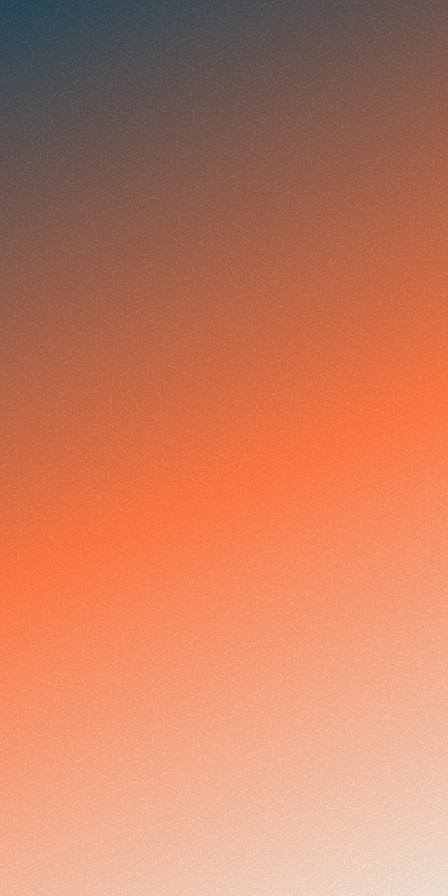
Give the GLSL for this background, as a Shadertoy shader.

```glsl
// A slanted three-colour gradient: slate blue at the upper left, a bright
// orange band across the middle and warm cream at the lower right.
// Two linear blends meet at the band; cellular noise adds a fine film grain.

const vec3 SLATE  = vec3(0.150, 0.275, 0.340);
const vec3 ORANGE = vec3(0.985, 0.462, 0.256);
const vec3 CREAM  = vec3(0.930, 0.868, 0.815);

const float BAND_POSITION = 0.537;  // where the orange peaks along the slope
const float SLOPE_SHARE   = 0.172;  // part of the progress due to x
const float GRAIN_CELLS   = 190.0;  // cells across the canvas width
const float GRAIN_AMOUNT  = 0.075;
const float GRAIN_MEAN    = 0.46;   // centres the grain around zero

vec2 hash22(vec2 cell) {
    vec3 q = fract(vec3(cell.xyx) * vec3(0.1031, 0.1030, 0.0973));
    q += dot(q, q.yzx + 33.33);
    return fract((q.xx + q.yz) * q.zy);
}

// Distance to the nearest of the randomly placed cell points
float cellularNoise(vec2 p) {
    vec2 cell = floor(p);
    vec2 local = fract(p);
    float nearest = 2.0;
    for (int y = -1; y <= 1; y++) {
        for (int x = -1; x <= 1; x++) {
            vec2 offset = vec2(x, y);
            vec2 delta = offset + hash22(cell + offset) - local;
            nearest = min(nearest, dot(delta, delta));
        }
    }
    return sqrt(nearest);
}

// Progress from the upper left corner (0) to the lower right corner (1)
float slantedProgress(vec2 uv, float slopeShare) {
    return mix(1.0 - uv.y, uv.x, slopeShare);
}

vec3 threeStopGradient(float t, float middle, vec3 start, vec3 centre, vec3 end) {
    float rise = clamp(t / middle, 0.0, 1.0);
    float fall = clamp((t - middle) / (1.0 - middle), 0.0, 1.0);
    return mix(mix(start, centre, rise), end, fall);
}

void mainImage(out vec4 fragColor, in vec2 fragCoord) {
    vec2 uv = fragCoord / iResolution.xy;
    vec2 grainPos = fragCoord / iResolution.x * GRAIN_CELLS;

    // Base colours
    float t = slantedProgress(uv, SLOPE_SHARE);
    vec3 color = threeStopGradient(t, BAND_POSITION, SLATE, ORANGE, CREAM);

    // Film grain
    color += GRAIN_AMOUNT * (cellularNoise(grainPos) - GRAIN_MEAN);

    fragColor = vec4(clamp(color, 0.0, 1.0), 1.0);
}
```
